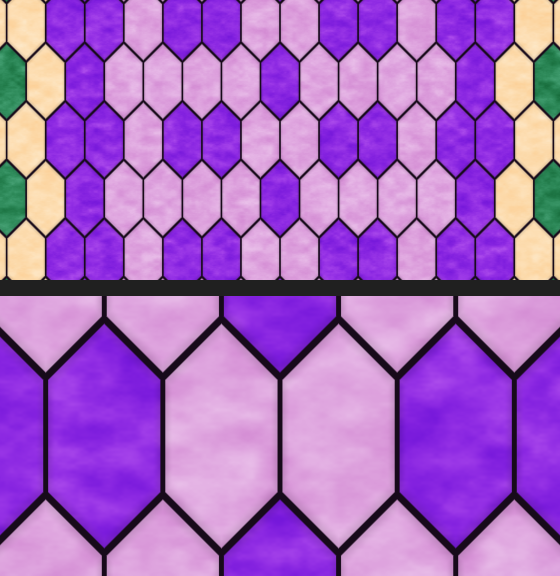
Top: the whole. Bottom: its middle third, enlarged.
Reproduce this pattern procedurally as a WebGL 1 fragment shader.

```glsl
precision highp float;
// Stained-glass wall of tall hexagons in mirrored bands of violet, pink, cream
// and green. Two interleaved lattices give the nearest cell, its column sets the
// colour, fractal noise mottles the glass and dark lead follows the cell edges.
uniform vec2 u_resolution;

const float CELLS_PER_HEIGHT = 7.17;
const float COLUMN_PERIOD = 14.0;
const float LEAD_HALF_WIDTH = 0.021;
const vec2 LATTICE = vec2(1.0, 3.0);

const vec3 VIOLET = vec3(0.56, 0.17, 0.89);
const vec3 PINK = vec3(0.87, 0.64, 0.87);
const vec3 CREAM = vec3(0.99, 0.86, 0.68);
const vec3 GREEN = vec3(0.17, 0.53, 0.34);
const vec3 LEAD = vec3(0.09, 0.04, 0.10);

float hash(vec2 p) {
  return fract(sin(dot(p, vec2(127.1, 311.7))) * 43758.5453);
}

float valueNoise(vec2 p) {
  vec2 i = floor(p);
  vec2 f = fract(p);
  f = f * f * (3.0 - 2.0 * f);
  float low = mix(hash(i), hash(i + vec2(1.0, 0.0)), f.x);
  float high = mix(hash(i + vec2(0.0, 1.0)), hash(i + vec2(1.0, 1.0)), f.x);
  return mix(low, high, f.y);
}

float fbm(vec2 p) {
  float sum = 0.0;
  float amplitude = 0.5;
  for (int octave = 0; octave < 4; octave++) {
    sum += amplitude * valueNoise(p);
    p = p * 2.03 + vec2(17.3, 9.1);
    amplitude *= 0.5;
  }
  return sum / 0.9375;
}

// Tall hexagon metric: 0 at the centre, 0.5 on the outline.
float hexMetric(vec2 p) {
  p = abs(p);
  return max(p.x, 0.5 * (p.x + p.y));
}

vec2 nearestCentre(vec2 p, vec2 offset) {
  return floor((p - offset) / LATTICE + 0.5) * LATTICE + offset;
}

// Glass colour from the mirrored column distance and the kind of row.
vec3 glassColour(float column, bool shiftedRow) {
  float d = abs(mod(column + 0.5 * COLUMN_PERIOD, COLUMN_PERIOD) - 0.5 * COLUMN_PERIOD);
  if (d > 6.75) return GREEN;
  if (d > 5.75) return CREAM;
  bool violet = shiftedRow ? mod(d, 3.0) > 1.0 : mod(d + 0.25, 5.0) < 0.5;
  return violet ? VIOLET : PINK;
}

// Raising to a power deepens the weaker channels, like thicker glass.
vec3 mottle(vec3 colour, vec2 p) {
  float cloud = fbm(p * vec2(3.2, 5.0) + 40.0) - 0.5;
  return pow(colour, vec3(1.0 + 0.85 * cloud));
}

void main() {
  vec2 p = (gl_FragCoord.xy - 0.5 * u_resolution) / u_resolution.y * CELLS_PER_HEIGHT;
  float pixel = CELLS_PER_HEIGHT / u_resolution.y;

  // Nearest cell among the shifted and the straight rows
  vec2 shifted = nearestCentre(p, vec2(0.5, 0.0));
  vec2 straight = nearestCentre(p, vec2(0.0, 1.5));
  float shiftedDist = hexMetric(p - shifted);
  float straightDist = hexMetric(p - straight);
  bool inShifted = shiftedDist < straightDist;
  float column = inShifted ? shifted.x : straight.x;
  float edge = 0.5 - min(shiftedDist, straightDist);

  // Glass with a faint shade beside the lead
  vec3 colour = mottle(glassColour(column, inShifted), p);
  colour *= mix(0.87, 1.0, smoothstep(0.0, 0.09, edge));

  // Lead lines
  float glass = smoothstep(LEAD_HALF_WIDTH - 0.7 * pixel, LEAD_HALF_WIDTH + 0.7 * pixel, edge);
  gl_FragColor = vec4(mix(LEAD, colour, glass), 1.0);
}
```
